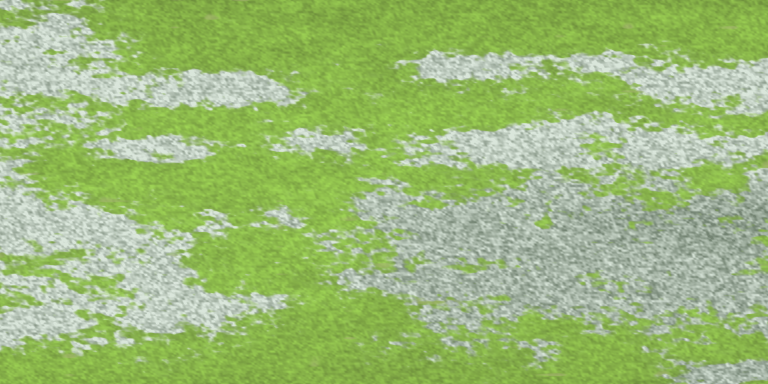
Write a Shadertoy shader that draws this texture.

```glsl
// Flooded turf: bright mown grass with ragged sheets of pale standing water.
// Soft elliptical banks are torn by stretched fractal noise and fine grain;
// the same grain shades the grass blades and the glints on the water.

float hash(vec2 cell) {
    uvec2 q = uvec2(ivec2(cell)) * uvec2(1597334673u, 3812015801u);
    uint n = (q.x ^ q.y) * 1597334673u;
    n = (n ^ (n >> 15)) * 2246822519u;
    n ^= n >> 13;
    return float(n >> 8) / 16777216.0;
}

float noise(vec2 p) {
    vec2 cell = floor(p);
    vec2 f = fract(p);
    f = f * f * (3.0 - 2.0 * f);
    float low = mix(hash(cell), hash(cell + vec2(1, 0)), f.x);
    float high = mix(hash(cell + vec2(0, 1)), hash(cell + vec2(1, 1)), f.x);
    return mix(low, high, f.y);
}

float fbm(vec2 p) {
    float sum = 0.0;
    float amplitude = 0.5;
    for (int i = 0; i < 5; i++) {
        sum += amplitude * noise(p);
        p = p * 2.03 + vec2(17.3, 9.1);
        amplitude *= 0.55;
    }
    return sum / 1.06;
}

// Positive inside an ellipse, falling to negative outside
float bank(vec2 p, vec2 center, vec2 radius) {
    return 1.0 - length((p - center) / radius);
}

float waterDepth(vec2 p) {
    // Left shore
    float depth = bank(p, vec2(0.02, 0.76), vec2(0.27, 0.22));
    depth = max(depth, bank(p, vec2(0.45, 0.765), vec2(0.42, 0.045)));
    depth = max(depth, bank(p, vec2(0.40, 0.61), vec2(0.22, 0.035)));
    depth = max(depth, bank(p, vec2(0.02, 0.41), vec2(0.48, 0.10)));
    depth = max(depth, bank(p, vec2(0.12, 0.23), vec2(0.56, 0.125)));
    // Right sheet and the streaks above it
    depth = max(depth, bank(p, vec2(1.60, 0.35), vec2(0.80, 0.21)));
    depth = max(depth, bank(p, vec2(1.50, 0.62), vec2(0.70, 0.065)));
    depth = max(depth, bank(p, vec2(1.40, 0.82), vec2(0.36, 0.05)));
    depth = max(depth, bank(p, vec2(1.95, 0.76), vec2(0.30, 0.07)));
    depth = max(depth, bank(p, vec2(1.92, 0.03), vec2(0.16, 0.03)));
    return clamp(depth, -0.9, 0.42);
}

void mainImage(out vec4 fragColor, in vec2 fragCoord) {
    vec2 p = fragCoord / iResolution.y;

    // Fine grain, slightly wider than tall, leaning a little
    vec2 leaning = p + vec2(0.4 * p.y, 0.0);
    float grain = noise(leaning * vec2(85.0, 130.0));
    float speck = noise(leaning * vec2(150.0, 190.0) + 41.0);
    float clumps = fbm(p * vec2(9.0, 22.0) + 5.0);

    // Grass: blade texture, soft clumps and a darker top and bottom
    float light = 0.64 + 0.42 * (grain - 0.5) + 0.45 * (speck - 0.5);
    light += 0.5 * (clumps - 0.5) - 0.9 * pow(abs(p.y - 0.48), 2.0);
    vec3 grass = mix(vec3(0.44, 0.57, 0.24), vec3(0.62, 0.83, 0.33), clamp(light, 0.0, 1.0));

    // Scattered worn straw spots
    float worn = smoothstep(0.90, 0.98, noise(p * vec2(11.0, 42.0) + 70.0));
    grass = mix(grass, vec3(0.66, 0.70, 0.46), 0.55 * worn);

    // Water: white on the left, greyer and rougher in the right sheet
    float rightSheet = smoothstep(0.5, 1.2, p.x) * (1.0 - smoothstep(0.45, 0.65, p.y));
    float shade = bank(p, vec2(1.88, 0.42), vec2(0.5, 0.12));
    float shine = mix(0.76, 0.50, rightSheet) - 0.16 * smoothstep(0.0, 0.8, shade);
    shine += 0.5 * (grain - 0.5) + 0.6 * (speck - 0.5);
    vec3 water = mix(vec3(0.45, 0.51, 0.46), vec3(0.87, 0.91, 0.89), clamp(shine, 0.0, 1.0));

    // Ragged shoreline with blades poking through
    float tear = fbm(p * vec2(7.0, 19.0) + 23.0) - 0.5;
    float tufts = noise(leaning * vec2(42.0, 95.0) + 11.0) - 0.5;
    float level = waterDepth(p) + 1.7 * tear + 0.55 * tufts + 0.35 * (grain - 0.5);
    float wet = smoothstep(-0.08, 0.30, level);

    // Damp turf close to the water loses a little colour
    float damp = smoothstep(-0.45, 0.2, level);
    grass = mix(grass, vec3(0.56, 0.67, 0.44), 0.18 * damp);

    fragColor = vec4(mix(grass, water, 0.94 * wet), 1.0);
}
```
